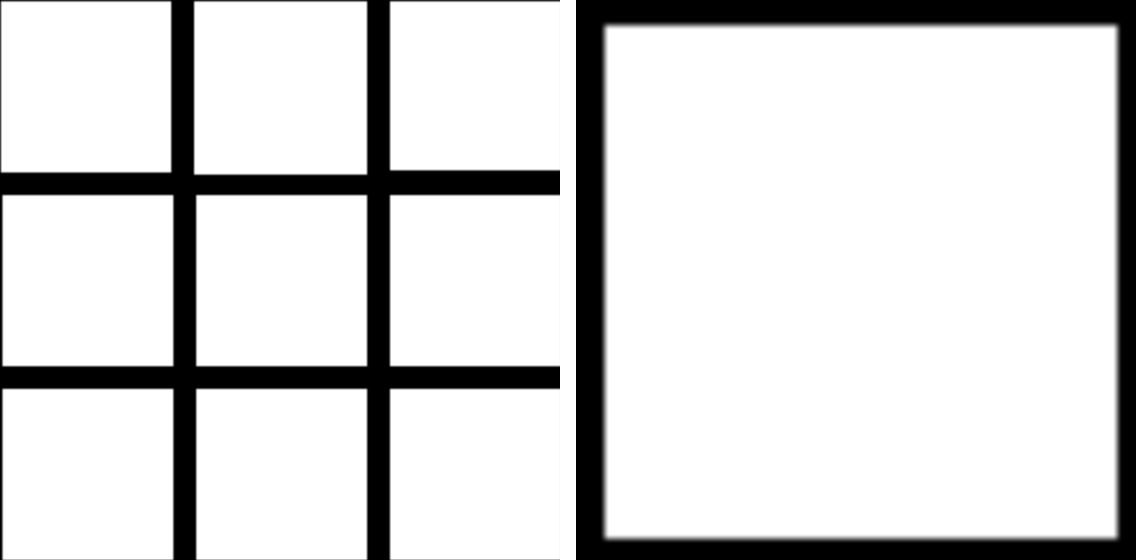
Left, the full canvas; right, a detail of the centre.
Reproduce this pattern procedurally as a Shadertoy shader.

```glsl
const vec3 INK = vec3(0.0);
const vec3 PAPER = vec3(1.0);
const float PITCH = 0.346;
const vec2 GRID_CENTER = vec2(0.503, 0.4988);
const vec2 TILE_HALF = vec2(0.1526, 0.1528);
const float EDGE_SOFTNESS = 0.003;
const float NUDGE_SIZE = 0.0038;

// Coverage of a span with soft ends
float softSpan(float x, float start, float end, float softness) {
    return smoothstep(start - softness, start + softness, x)
         * (1.0 - smoothstep(end - softness, end + softness, x));
}

// Coverage of a box given as left, bottom, right, top
float softBox(vec2 p, vec4 box, float softness) {
    return softSpan(p.x, box.x, box.z, softness)
         * softSpan(p.y, box.y, box.w, softness);
}

// Uneven edges: only the top row of tiles is cut slightly off the grid
vec4 edgeNudge(vec2 cell, float size) {
    vec4 leftTile = vec4(-0.7, 0.0, -1.0, 0.0);
    vec4 middleTile = vec4(-1.0, -1.0, 0.0, 0.0);
    vec4 rightTile = vec4(0.0, 1.0, 0.0, 0.0);
    vec4 nudge = cell.x < -0.5 ? leftTile : cell.x < 0.5 ? middleTile : rightTile;
    return nudge * size * step(0.5, cell.y);
}

void mainImage(out vec4 fragColor, in vec2 fragCoord) {
    vec2 uv = fragCoord / iResolution.xy;
    float pixel = 1.0 / min(iResolution.x, iResolution.y);

    // Nearest cell of the three by three grid, indexed from -1 to 1
    vec2 cell = clamp(floor((uv - GRID_CENTER) / PITCH + 0.5), -1.0, 1.0);
    vec2 p = uv - GRID_CENTER - cell * PITCH;

    // White tile on black bars
    vec4 box = vec4(-TILE_HALF, TILE_HALF) + edgeNudge(cell, NUDGE_SIZE);
    float tile = softBox(p, box, max(EDGE_SOFTNESS, pixel));
    fragColor = vec4(mix(INK, PAPER, tile), 1.0);
}
```
